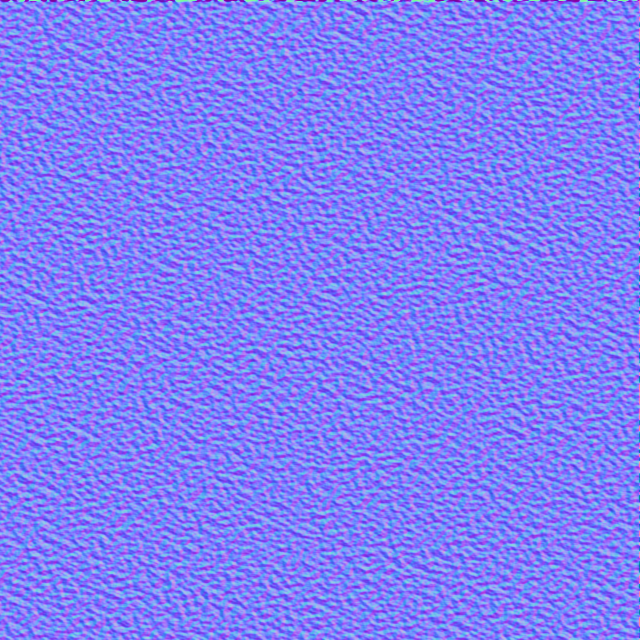
A WebGL 2 fragment shader for this texture map:

```glsl
#version 300 es
precision highp float;
// Normal map of a fine, pebbled plaster surface.
// The slope of layered gradient noise is found analytically, turned into
// a surface normal and packed into colour; two rims are made steeper.

uniform vec2 u_resolution;
out vec4 fragColor;

const float TAU = 6.2831853;
const vec2 GRAIN_FREQUENCY = vec2(85.0, 110.0); // grains are wider than tall
const float RELIEF = 0.43;
const int OCTAVES = 2;

// Integer hash of a lattice cell, from 0 to 1
float hash(ivec2 cell, uint seed) {
    uvec2 q = uvec2(cell + 4096);
    uint h = q.x * 1597334673u ^ q.y * 3812015801u ^ seed * 2798796415u;
    h = (h ^ (h >> 16)) * 2146121005u;
    h = (h ^ (h >> 15)) * 2221713035u;
    h ^= h >> 16;
    return float(h >> 8) / 16777216.0;
}

vec2 randomGradient(ivec2 cell, uint seed) {
    float angle = TAU * hash(cell, seed);
    return vec2(cos(angle), sin(angle));
}

mat2 rotation(float angle) {
    float c = cos(angle), s = sin(angle);
    return mat2(c, s, -s, c);
}

// Exact derivative of quintic gradient noise
vec2 noiseSlope(vec2 p, uint seed) {
    ivec2 cell = ivec2(floor(p));
    vec2 f = fract(p);
    vec2 u = f * f * f * (f * (f * 6.0 - 15.0) + 10.0);
    vec2 du = 30.0 * f * f * (f * (f - 2.0) + 1.0);

    vec2 ga = randomGradient(cell, seed);
    vec2 gb = randomGradient(cell + ivec2(1, 0), seed);
    vec2 gc = randomGradient(cell + ivec2(0, 1), seed);
    vec2 gd = randomGradient(cell + ivec2(1, 1), seed);
    float a = dot(ga, f);
    float b = dot(gb, f - vec2(1.0, 0.0));
    float c = dot(gc, f - vec2(0.0, 1.0));
    float d = dot(gd, f - vec2(1.0, 1.0));

    vec2 blended = mix(mix(ga, gb, u.x), mix(gc, gd, u.x), u.y);
    return blended + du * (u.yx * (a - b - c + d) + vec2(b, c) - a);
}

// Sum of turned noise layers, with slopes carried back to canvas axes
vec2 grainSlope(vec2 uv, vec2 frequency) {
    vec2 slope = vec2(0.0);
    float scale = 1.0;
    float weight = 1.0;
    for (int i = 0; i < OCTAVES; i++) {
        mat2 turn = rotation(0.55 + 1.1 * float(i));
        vec2 p = turn * (uv * frequency * scale);
        slope += weight * (noiseSlope(p, uint(i + 1)) * turn);
        scale *= 1.8;
        weight *= 0.5;
    }
    return slope * frequency / frequency.y;
}

// Steepening along the top and right rims
vec2 rimGain(vec2 uv, vec2 width, float gain) {
    vec2 rim = smoothstep(1.0 - width * 1.4, 1.0 - width * 0.6, uv);
    return 1.0 + gain * rim;
}

vec3 packNormal(vec2 slope) {
    return normalize(vec3(-slope, 1.0)) * 0.5 + 0.5;
}

void main() {
    vec2 uv = gl_FragCoord.xy / u_resolution;
    vec2 slope = RELIEF * grainSlope(uv, GRAIN_FREQUENCY);
    slope *= rimGain(uv, vec2(0.0016, 0.0022), 7.0);
    fragColor = vec4(packNormal(slope), 1.0);
}
```
